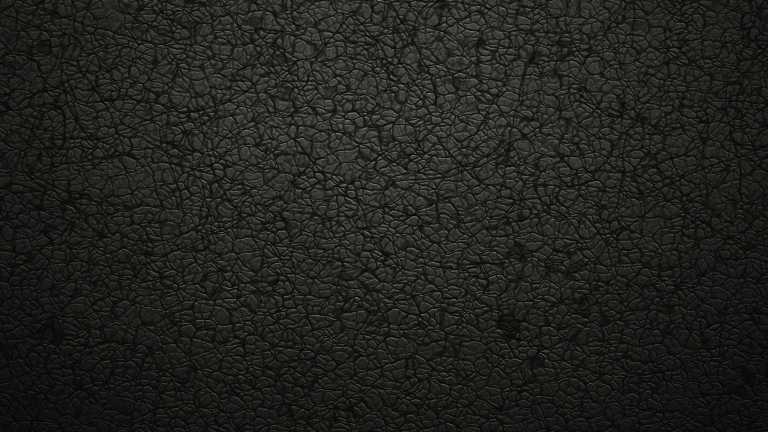
Write a WebGL 1 fragment shader that draws this texture.

```glsl
precision highp float;
// Black grained leather with fine creases, lit softly from above.
uniform vec2 u_resolution;

#define GRAIN_SCALE 50.0
#define WRINKLE_SCALE 25.0
#define CREASE_DEPTH 0.6
#define CREASE_WIDTH 0.0042
#define BASE_TONE 0.235
#define SHEEN 0.24
#define RELIEF 0.65
#define PORE_AMOUNT 0.5
#define LIGHT_CENTRE vec2(0.5, 0.80)
#define LIGHT_FALLOFF vec2(1.8, 1.15)
#define LEATHER_TINT vec3(1.0, 0.98, 0.93)
#define SHADOW_COLOUR vec3(0.020, 0.019, 0.016)

vec2 hash2(vec2 p) {
  p = vec2(dot(p, vec2(127.1, 311.7)), dot(p, vec2(269.5, 183.3)));
  return fract(sin(p) * 43758.55);
}

float gradientNoise(vec2 p) {
  vec2 i = floor(p), f = fract(p);
  vec2 u = f * f * f * (f * (f * 6.0 - 15.0) + 10.0);
  vec2 x = vec2(1.0, 0.0);
  float a = dot(hash2(i) * 2.0 - 1.0, f);
  float b = dot(hash2(i + x.xy) * 2.0 - 1.0, f - x.xy);
  float c = dot(hash2(i + x.yx) * 2.0 - 1.0, f - x.yx);
  float d = dot(hash2(i + x.xx) * 2.0 - 1.0, f - x.xx);
  return mix(mix(a, b, u.x), mix(c, d, u.x), u.y);
}

// Continuous distance to the border between scattered cells
float cellBorder(vec2 p) {
  vec2 cell = floor(p), f = fract(p);
  float nearest = 4.0, second = 4.0;
  for (int y = -1; y <= 1; y++) {
    for (int x = -1; x <= 1; x++) {
      vec2 g = vec2(float(x), float(y));
      float r = length(g + hash2(cell + g) - f);
      second = min(second, max(nearest, r));
      nearest = min(nearest, r);
    }
  }
  return 0.5 * (second - nearest);
}

// Long creases of even width running in several directions
float longCreases(vec2 p) {
  float surface = 1.0;
  vec2 e = vec2(0.004, 0.0);
  for (int i = 0; i < 4; i++) {
    float angle = 0.35 + float(i) * 0.8;
    float c = cos(angle), s = sin(angle);
    mat2 turn = mat2(c, s, -s, c);
    vec2 stretch = vec2(3.5, 11.0);
    vec2 q = turn * p * stretch + float(i) * 17.3;
    float n = gradientNoise(q);
    float nx = gradientNoise(q + e.xy * stretch.x) - n;
    float ny = gradientNoise(q + e.yx * stretch.y) - n;
    float line = abs(n) / (length(vec2(nx, ny)) / e.x + 0.01);
    float strength = 0.55 * smoothstep(-0.25, 0.2, gradientNoise(q * 0.7 + 9.1));
    surface *= 1.0 - strength * (1.0 - smoothstep(0.0, CREASE_WIDTH, line));
  }
  return surface;
}

// Surface height: 0 in the deepest creases, 1 on the plates
float leatherHeight(vec2 p) {
  vec2 warp = vec2(gradientNoise(p * 24.0), gradientNoise(p * 24.0 + 31.7)) * 0.018;
  warp += vec2(gradientNoise(p * 75.0), gradientNoise(p * 75.0 + 12.3)) * 0.005;
  vec2 q = (p + warp) * vec2(0.85, 1.1);
  float depth = CREASE_DEPTH * (0.75 + 0.8 * gradientNoise(p * 13.0 + 5.0));
  float grain = smoothstep(0.0, 0.17, cellBorder(q * GRAIN_SCALE));
  float wrinkle = smoothstep(0.0, 0.09, cellBorder(q * WRINKLE_SCALE + 8.4));
  float h = mix(1.0 - depth, 1.0, grain) * mix(0.45, 1.0, wrinkle);
  return h * mix(1.0, longCreases(p + warp * 0.5), smoothstep(0.0, 0.6, p.y));
}

void main() {
  vec2 uv = gl_FragCoord.xy / u_resolution;
  vec2 p = gl_FragCoord.xy / u_resolution.y;

  // Relief from the slope toward the light
  float h = leatherHeight(p);
  float slope = h - leatherHeight(p + vec2(0.0006, 0.0026));
  float pores = gradientNoise(p * 135.0) + 0.7 * gradientNoise(p * 230.0);
  float mottle = 1.0 + 0.16 * gradientNoise(p * 5.0);

  // Plates dominate at the top, glancing rims at the bottom
  float low = 1.0 - smoothstep(0.1, 0.75, uv.y);
  float plates = BASE_TONE * h * mix(1.0, 0.8, low);
  plates *= max(0.1, 1.0 + RELIEF * slope + PORE_AMOUNT * pores);
  float rims = SHEEN * max(slope, 0.0) * mix(0.6, 1.8, low);

  // Soft pool of light
  vec2 d = (uv - LIGHT_CENTRE) * LIGHT_FALLOFF;
  float light = exp(-dot(d, d)) * mottle;

  vec3 colour = SHADOW_COLOUR + LEATHER_TINT * (plates + rims) * light;
  gl_FragColor = vec4(colour, 1.0);
}
```
